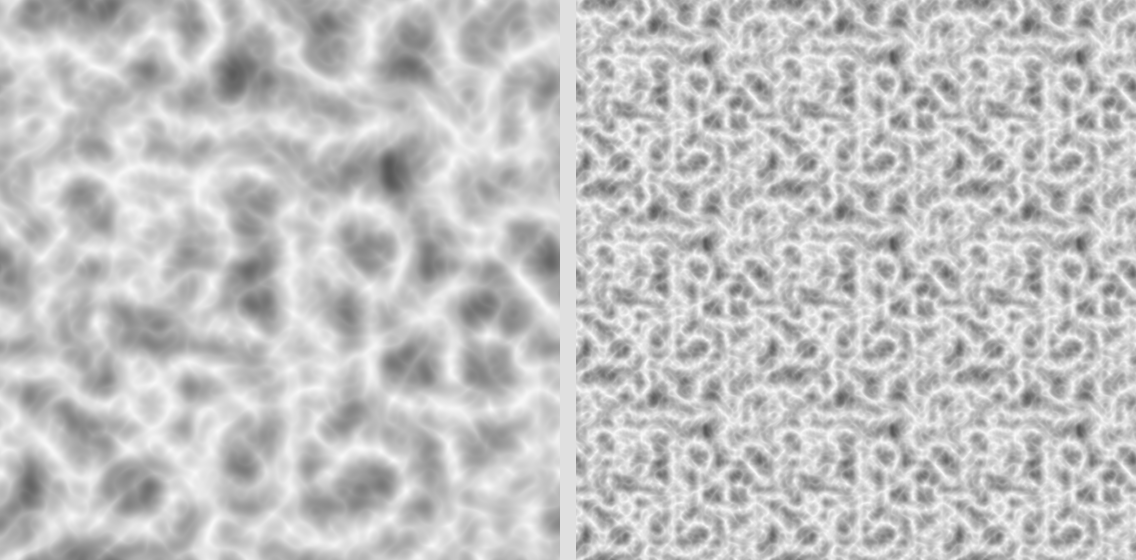
Left: one tile. Right: repeated 3 by 3.
Reproduce this texture procedurally as a Shadertoy shader.

```glsl
// Soft grey turbulence: dark smoky blobs divided by pale, winding ridges.
// Folded gradient noise is layered at whole-number frequencies and
// subtracted from white; every lattice wraps, so the tile is seamless.

const float TAU = 6.2831853;
const float BASE_CELLS = 7.0;     // cells across the tile in the coarsest layer
const float RIDGE_SOFTNESS = 0.03;
const float WHITE_LEVEL = 1.01;
const float CONTRAST = 0.77;

float hash(vec2 cell, float seed) {
    vec3 p = fract(vec3(cell.xyx + seed * 17.3) * vec3(0.1031, 0.1030, 0.0973));
    p += dot(p, p.yzx + 33.33);
    return fract((p.x + p.y) * p.z);
}

// Slope contribution of one lattice corner, wrapped to the period
float corner(vec2 cell, vec2 offset, float period, float seed) {
    float angle = TAU * hash(mod(cell, period), seed);
    return dot(vec2(cos(angle), sin(angle)), offset);
}

float gradientNoise(vec2 p, float period, float seed) {
    vec2 cell = floor(p);
    vec2 f = p - cell;
    vec2 blend = f * f * f * (f * (f * 6.0 - 15.0) + 10.0);
    vec2 right = vec2(1.0, 0.0);
    vec2 up = vec2(0.0, 1.0);
    float low = mix(corner(cell, f, period, seed),
                    corner(cell + right, f - right, period, seed), blend.x);
    float high = mix(corner(cell + up, f - up, period, seed),
                     corner(cell + 1.0, f - 1.0, period, seed), blend.x);
    return mix(low, high, blend.y);
}

// Absolute value with a rounded crease
float softFold(float value, float softness) {
    return sqrt(value * value + softness * softness);
}

float turbulence(vec2 uv, float cells) {
    vec3 weights = vec3(1.0, 0.55, 0.2);
    float sum = 0.0;
    for (int i = 0; i < 3; i++) {
        float seed = float(i) + 1.0;
        vec2 p = uv * cells + seed * vec2(0.37, 0.61);
        sum += weights[i] * softFold(gradientNoise(p, cells, seed), RIDGE_SOFTNESS);
        cells *= 2.0;
    }
    return sum;
}

void mainImage(out vec4 fragColor, in vec2 fragCoord) {
    vec2 uv = fragCoord / iResolution.xy;
    float grey = WHITE_LEVEL - CONTRAST * turbulence(uv, BASE_CELLS);
    fragColor = vec4(vec3(clamp(grey, 0.0, 1.0)), 1.0);
}
```
